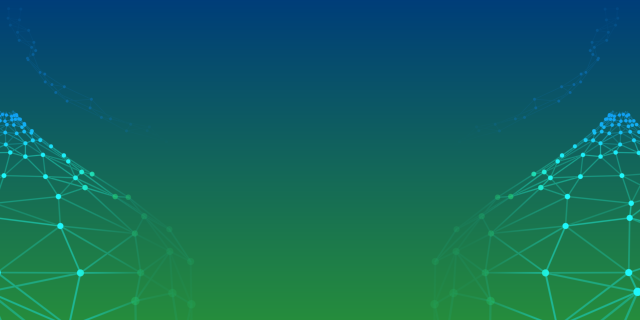
Give the GLSL for this background, as a Shadertoy shader.

```glsl
// Blue to green gradient framed by two mirrored, fading networks of linked nodes.

const vec3 SKY_BLUE = vec3(-0.005, 0.240, 0.474);
const vec3 LEAF_GREEN = vec3(0.145, 0.550, 0.236);
const vec3 NODE_CYAN = vec3(0.12, 0.97, 0.98);
const vec3 NODE_BLUE = vec3(0.06, 0.62, 0.95);
const vec3 NODE_GREEN = vec3(0.13, 0.85, 0.48);
const vec3 LINK_TEAL = vec3(0.11, 0.76, 0.66);
const vec3 LINK_BLUE = vec3(0.06, 0.52, 0.76);
const vec3 STRAND_BLUE = vec3(0.04, 0.46, 0.77);

float hash(vec2 p) {
    return fract(sin(dot(p, vec2(127.1, 311.7))) * 43758.5453);
}

// Coverage of a round dot
float dotMask(vec2 p, vec2 center, float radius, float blur) {
    return 1.0 - smoothstep(radius - blur, radius + blur, length(p - center));
}

// Coverage of a straight link between two nodes
float linkMask(vec2 p, vec2 a, vec2 b, float halfWidth, float blur) {
    vec2 ab = b - a;
    float along = clamp(dot(p - a, ab) / dot(ab, ab), 0.0, 1.0);
    float dist = length(p - a - ab * along);
    return 1.0 - smoothstep(halfWidth - blur, halfWidth + blur, dist);
}

// Nearness of a mesh row: 1 at the bottom, shrinking towards the top
float rowScale(float row) {
    return pow(0.77, row);
}

// Jittered grid wrapped on a rounded hill
vec2 meshNode(vec2 cell) {
    vec2 jitter = vec2(hash(cell), hash(cell + 37.0)) - 0.5;
    vec2 g = cell + jitter * vec2(0.5, 0.65);
    float scale = rowScale(g.y);
    float width = 0.578 * smoothstep(-0.05, 0.8, scale);
    return vec2(0.02 + width * sin(g.x * 0.3927), 0.6875 - 0.651 * scale);
}

// Scattered nodes along the bent upper strand
vec2 strandNode(float index, float count) {
    float drop = 0.013 + 0.44 * index / count;
    float x = 0.039 + 0.31 * drop + 2.3 * pow(max(drop - 0.234, 0.0), 1.2);
    vec2 jitter = vec2(hash(vec2(index, 5.0)), hash(vec2(index, 9.0))) - 0.5;
    return vec2(x, 1.0 - drop) + jitter * vec2(0.06, 0.035);
}

// Returns link coverage in x and node coverage in y
vec2 hillMesh(vec2 p, float blur) {
    vec2 mask = vec2(0.0);
    for (int row = -1; row <= 10; row++) {
        float scale = rowScale(float(row));
        float halfWidth = 0.0013 + 0.0017 * scale;
        for (int col = -3; col <= 4; col++) {
            vec2 cell = vec2(col, row);
            vec2 a = meshNode(cell);
            float strength = mix(0.4, 0.85, hash(cell + 71.0));
            float flip = step(0.5, hash(cell + 13.0));
            vec2 right = meshNode(cell + vec2(1.0, 0.0));
            vec2 above = meshNode(cell + vec2(0.0, 1.0));
            vec2 diagonal = meshNode(cell + vec2(1.0 - 2.0 * flip, 1.0));
            float links = linkMask(p, a, above, halfWidth, blur);
            if (col < 4) links = max(links, linkMask(p, a, right, halfWidth, blur));
            if (col < 4 || flip > 0.5) {
                links = max(links, 0.8 * linkMask(p, a, diagonal, halfWidth, blur));
            }
            float node = dotMask(p, a, 0.0045 + 0.0085 * scale, blur);
            mask = max(mask, vec2(links * strength, node));
        }
    }
    return mask;
}

// Dim dots joined by hairlines
float upperStrand(vec2 p, float blur) {
    const float COUNT = 30.0;
    float mask = 0.0;
    for (float i = 0.0; i < COUNT; i++) {
        vec2 a = strandNode(i, COUNT);
        float links = max(linkMask(p, a, strandNode(i + 1.0, COUNT), 0.001, blur),
                          linkMask(p, a, strandNode(i + 3.0, COUNT), 0.001, blur));
        mask = max(mask, max(0.3 * links, dotMask(p, a, 0.0045, blur)));
    }
    return mask;
}

void mainImage(out vec4 fragColor, in vec2 fragCoord) {
    vec2 p = fragCoord / iResolution.y;
    float blur = 0.75 / iResolution.y;

    // Mirror both networks about an axis just left of the middle
    float axis = 0.489 * iResolution.x / iResolution.y;
    p.x = axis - abs(p.x - axis);

    vec3 color = mix(LEAF_GREEN, SKY_BLUE, p.y);

    if (p.x < 0.68) {
        // Upper strand, dimmer towards the top and the middle
        float strandFade = (1.0 - smoothstep(0.15, 0.58, p.x))
                         * (1.0 - 0.75 * smoothstep(0.75, 1.0, p.y));
        color = mix(color, STRAND_BLUE, 0.6 * strandFade * upperStrand(p, blur));

        // Hill mesh, blue above and green towards the middle
        float fade = 1.0 - 0.87 * smoothstep(0.22, 0.5, p.x);
        float height = smoothstep(0.48, 0.66, p.y);
        vec2 mesh = hillMesh(p, blur);
        vec3 nodeColor = mix(NODE_CYAN, NODE_GREEN, smoothstep(0.2, 0.38, p.x));
        color = mix(color, mix(LINK_TEAL, LINK_BLUE, height), mesh.x * fade);
        color = mix(color, mix(nodeColor, NODE_BLUE, height), mesh.y * fade);
    }
    fragColor = vec4(color, 1.0);
}
```
